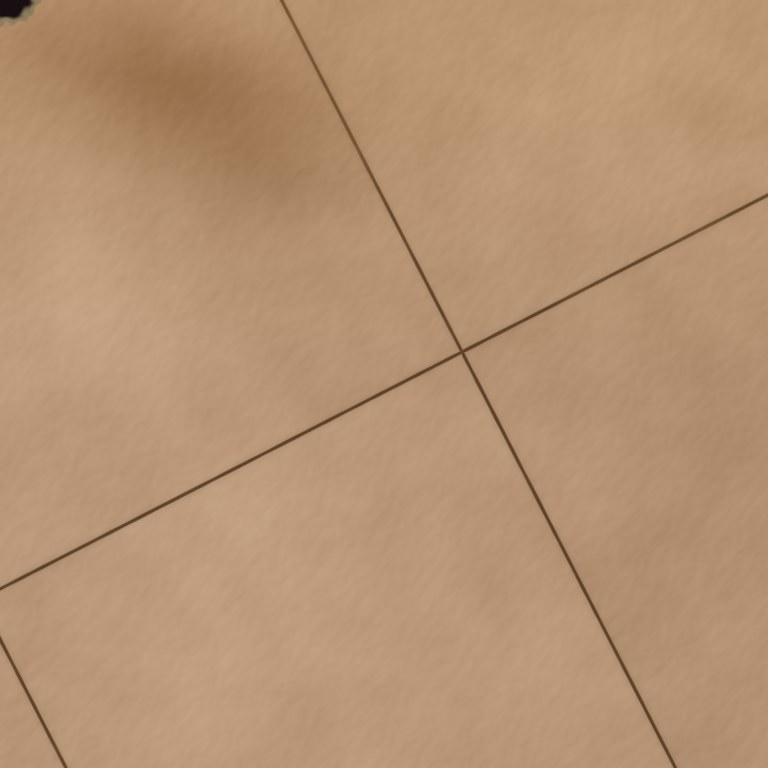
Give the GLSL for this texture, as a WebGL 1 fragment shader.

```glsl
precision highp float;
// Large sandy stone floor tiles, laid on a rotated square grid with thin brown joints.
// Gradient noise gives the mottling and embossed grain; soft elliptical pools
// of light and shade tint the floor, and a dark object intrudes at one corner.

uniform vec2 u_resolution;

const float TILE_SIZE = 0.706;
const float TILE_ANGLE = 0.474;
const vec2 JOINT_CROSSING = vec2(0.6016, 0.5417);
const float JOINT_HALF_WIDTH = 0.0021;

const vec3 STONE_DARK = vec3(0.61, 0.47, 0.345);
const vec3 STONE_LIGHT = vec3(0.785, 0.655, 0.535);
const vec3 JOINT_DARK = vec3(0.33, 0.22, 0.13);
const vec3 JOINT_WARM = vec3(0.47, 0.32, 0.18);
const vec3 OBJECT_DARK = vec3(0.09, 0.06, 0.07);
const vec3 OBJECT_RIM = vec3(0.55, 0.49, 0.36);

vec2 rotate(vec2 p, float angle) {
  float c = cos(angle), s = sin(angle);
  return vec2(c * p.x + s * p.y, c * p.y - s * p.x);
}

float hash(vec2 cell) {
  return fract(sin(dot(cell, vec2(127.1, 311.7))) * 43758.5);
}

vec2 gradient(vec2 cell) {
  float angle = 6.28319 * hash(cell);
  return vec2(cos(angle), sin(angle));
}

float gradientNoise(vec2 p) {
  vec2 i = floor(p), f = fract(p);
  vec2 u = f * f * f * (f * (f * 6.0 - 15.0) + 10.0);
  vec2 e = vec2(1.0, 0.0);
  float bottom = mix(dot(gradient(i), f), dot(gradient(i + e), f - e), u.x);
  float top = mix(dot(gradient(i + e.yx), f - e.yx),
                  dot(gradient(i + e.xx), f - e.xx), u.x);
  return mix(bottom, top, u.y);
}

float fbm(vec2 p) {
  float sum = 0.0, amplitude = 0.5;
  for (int i = 0; i < 5; i++) {
    sum += amplitude * gradientNoise(p);
    p = rotate(p, 0.6) * 2.03 + 7.3;
    amplitude *= 0.5;
  }
  return sum;
}

// Soft elliptical pool of light or shade
float pool(vec2 p, vec2 centre, vec2 radii, float angle) {
  vec2 d = rotate(p - centre, angle) / radii;
  return exp(-dot(d, d));
}

// Stone surface height, stretched along one diagonal
float grainHeight(vec2 p) {
  vec2 g = rotate(p, 0.9) * vec2(42.0, 70.0);
  return gradientNoise(g) + 0.5 * gradientNoise(g * 2.1 + 13.0);
}

float emboss(vec2 p) {
  vec2 lightStep = vec2(-0.002, 0.002);
  return grainHeight(p - lightStep) - grainHeight(p + lightStep);
}

// Light-to-dark position of the stone, before the joints
float stoneTone(vec2 p, vec2 tileId) {
  vec2 offset = 9.0 * vec2(hash(tileId), hash(tileId + 4.7));
  float tone = 0.61 + 0.06 * (hash(tileId + 2.3) - 0.5);
  tone += 0.30 * fbm(p * 4.0 + offset) + 0.22 * fbm(p * 13.0 + offset);
  tone += 0.34 * pool(p, vec2(0.10, 0.59), vec2(0.17, 0.16), 0.3);
  tone += 0.14 * pool(p, vec2(0.28, 0.20), vec2(0.30, 0.22), 0.4);
  tone += 0.15 * pool(p, vec2(0.78, 0.95), vec2(0.25, 0.16), 0.0);
  tone -= 0.62 * pool(p, vec2(0.20, 0.90), vec2(0.24, 0.085), -0.35);
  tone -= 0.20 * pool(p, vec2(0.28, 0.76), vec2(0.15, 0.13), -0.5);
  tone -= 0.13 * pool(p, vec2(0.92, 0.32), vec2(0.22, 0.32), 0.0);
  return tone + 0.09 * emboss(p);
}

vec3 addJoints(vec3 stone, vec2 p, vec2 grid, float pixel) {
  vec2 offset = (fract(grid / TILE_SIZE + 0.5) - 0.5) * TILE_SIZE;
  float d = min(abs(offset.x), abs(offset.y));
  float wobble = 0.0004 * gradientNoise(p * 45.0);
  float edge = max(pixel, 0.0013);
  float line = 1.0 - smoothstep(-edge, edge, d - JOINT_HALF_WIDTH - wobble);
  float halo = exp(-d * d / 0.00003);
  float warmth = smoothstep(0.5, 1.0, p.y) + 0.5 * gradientNoise(p * 18.0);
  vec3 joint = mix(JOINT_DARK, JOINT_WARM, clamp(warmth, 0.0, 1.0));
  return mix(stone * (1.0 - 0.07 * halo), joint, 0.9 * line);
}

// Ragged dark object with a pale rim at the upper left corner
vec3 addCornerObject(vec3 floorColor, vec2 p, float pixel) {
  float d = length((p - vec2(0.0, 1.0)) / vec2(1.6, 1.0)) - 0.032;
  d += 0.012 * gradientNoise(p * 70.0);
  float edge = max(pixel, 0.002);
  vec3 color = mix(OBJECT_DARK, OBJECT_RIM, smoothstep(-0.013, -0.003, d));
  return mix(color, floorColor, smoothstep(-edge, edge, d));
}

void main() {
  vec2 p = gl_FragCoord.xy / u_resolution;
  float pixel = 1.0 / min(u_resolution.x, u_resolution.y);
  vec2 grid = rotate(p - JOINT_CROSSING, TILE_ANGLE);

  float tone = stoneTone(p, floor(grid / TILE_SIZE));
  vec3 color = mix(STONE_DARK, STONE_LIGHT, clamp(tone, -0.3, 1.15));
  color += vec3(0.008, -0.003, -0.022) * smoothstep(0.45, 1.0, p.y);

  color = addJoints(color, p, grid, pixel);
  color = addCornerObject(color, p, pixel);
  gl_FragColor = vec4(color, 1.0);
}
```
